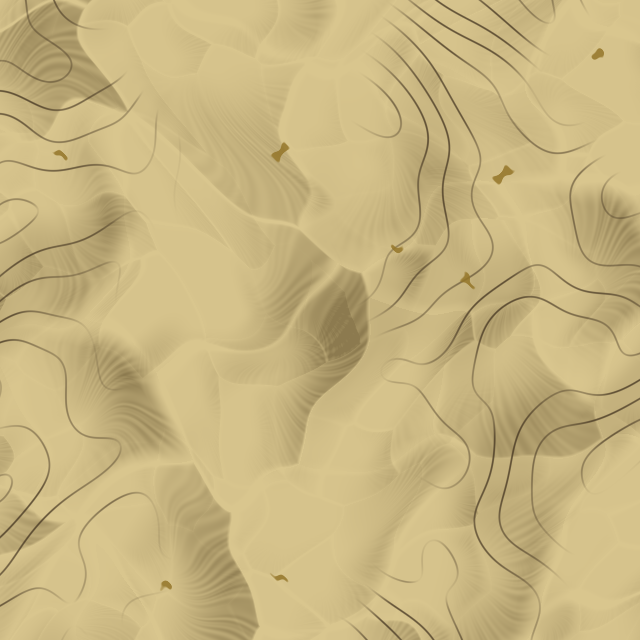
Reproduce this texture procedurally as a WebGL 2 fragment shader.

```glsl
#version 300 es
precision highp float;
// Khaki relief map: shaded hills with fanned hachures, thin contours and ochre flecks.

#define PALE vec3(0.85, 0.775, 0.557)
#define SHADOW vec3(0.55, 0.48, 0.31)
#define INK vec3(0.27, 0.21, 0.13)
#define OCHRE vec3(0.58, 0.46, 0.16)
#define HILL_SCALE 4.3
#define SPUR_SCALE 9.0
#define WARP 0.055
#define CONTOUR_STEP 0.27
#define LINE_HALF_WIDTH 0.001
#define STREAKS 0.17
#define FLECK_GRID 6.0

uniform vec2 u_resolution;
out vec4 fragColor;

vec2 hash2(vec2 p) {
    vec2 k = vec2(dot(p, vec2(127.1, 311.7)), dot(p, vec2(269.5, 183.3)));
    return fract(sin(k) * 43758.5);
}

// Bends the plane with layered sines.
vec2 bend(vec2 p) {
    float amp = WARP, freq = 7.0;
    for (int i = 0; i < 4; i++) {
        p += amp * sin(p.yx * freq + vec2(1.3, 4.1) * float(i + 1));
        amp *= 0.5;
        freq *= 1.9;
    }
    return p;
}

// Smooth ground height, about -1.5 to 1.5.
float height(vec2 p) {
    p += 0.07 * sin(p.yx * 6.0 + vec2(0.7, 2.9));
    float h = 0.0, amp = 1.0, freq = 5.0;
    for (int i = 0; i < 4; i++) {
        p = mat2(0.8, 0.6, -0.6, 0.8) * p + 0.37;
        h += amp * sin(p.x * freq + float(i)) * sin(p.y * freq + 2.0);
        amp *= 0.45;
        freq *= 1.8;
    }
    return h;
}

// Shadow of a cellular hill (x) and its pale ridge line (y).
vec2 hillShade(vec2 p, float scale) {
    p *= scale;
    vec2 base = floor(p), offset = vec2(0.0), seed = vec2(0.0);
    float near = 9.0, next = 9.0;
    for (int y = -1; y <= 1; y++) {
        for (int x = -1; x <= 1; x++) {
            vec2 cell = base + vec2(x, y);
            vec2 d = p - cell - hash2(cell);
            float r = length(d);
            if (r < near) {
                next = near;
                near = r;
                offset = d;
                seed = hash2(cell + 17.0);
            } else {
                next = min(next, r);
            }
        }
    }
    float border = next - near;
    float lightAngle = -0.4 + 1.8 * (seed.x - 0.5);
    vec2 away = vec2(cos(lightAngle), sin(lightAngle));
    float facing = smoothstep(-0.15, 1.0, dot(offset, away) / max(near, 0.01));
    float edge = mix(smoothstep(0.0, 0.35, border), smoothstep(0.0, 0.04, border), step(0.5, seed.y));
    float shade = facing * edge * smoothstep(0.05, 0.6, near) * (0.35 + 0.65 * seed.x);

    // Hachures fan out from the summit.
    float a = atan(offset.y, offset.x + 1e-5);
    float fan = sin(a * 43.0 + 2.0 * sin(a * 9.0) + 3.0 * near) + 0.7 * sin(a * 71.0 + 2.5 * sin(a * 13.0));
    shade *= 1.0 + STREAKS * fan * smoothstep(0.1, 0.45, near);
    return vec2(shade, (1.0 - smoothstep(0.0, 0.09, border)) * seed.y);
}

// Coverage of small ragged flecks, one at most in each grid square.
float flecks(vec2 p, float px) {
    vec2 cell = floor(p * FLECK_GRID);
    vec2 seed = hash2(cell + 5.0);
    vec2 d = p - (cell + 0.25 + 0.5 * hash2(cell + 31.0)) / FLECK_GRID;
    d += 0.004 * sin(d.yx * 260.0 + seed * 20.0);
    float turn = seed.y * 3.0;
    d = mat2(cos(turn), sin(turn), -sin(turn), cos(turn)) * d;
    float radius = mix(0.006, 0.011, seed.y);
    float edge = length(d * vec2(0.65, 1.3)) - radius;
    return (1.0 - smoothstep(-px, px, edge)) * step(seed.x, 0.34);
}

void main() {
    float px = 1.0 / min(u_resolution.x, u_resolution.y);
    vec2 p = gl_FragCoord.xy * px;
    vec2 q = bend(p);

    // Ground slope.
    float h = height(p), e = 0.002;
    vec2 slope = vec2(height(p + vec2(e, 0.0)) - h, height(p + vec2(0.0, e)) - h) / e;
    float steep = length(slope);

    // Relief shading.
    vec2 hill = hillShade(q, HILL_SCALE);
    vec2 spur = hillShade(q + 3.7, SPUR_SCALE);
    float broad = smoothstep(-1.0, 8.0, dot(slope, vec2(-0.8, 0.6)));
    float shade = 0.03 + 0.24 * broad + 0.62 * hill.x + 0.34 * spur.x * (0.4 + broad);
    shade -= 0.13 * hill.y + 0.07 * spur.y;
    vec3 color = mix(PALE, SHADOW, clamp(shade, 0.0, 1.0));

    // Contours fade out on flats and in the open patches.
    float level = abs(fract(h / CONTOUR_STEP) - 0.5) * CONTOUR_STEP / max(steep, 0.6);
    float line = 1.0 - smoothstep(LINE_HALF_WIDTH - 0.5 * px, LINE_HALF_WIDTH + px, level);
    float region = smoothstep(-0.25, 0.5, sin(q.x * 8.0 + 1.6) + 0.6 * sin(q.y * 9.0 + q.x * 4.0));
    float weight = region * smoothstep(0.8, 3.5, steep) * (0.42 + 0.35 * smoothstep(4.0, 8.0, steep));
    color = mix(color, INK, line * weight);

    color = mix(color, OCHRE, 0.85 * flecks(p, px));
    fragColor = vec4(color, 1.0);
}
```
